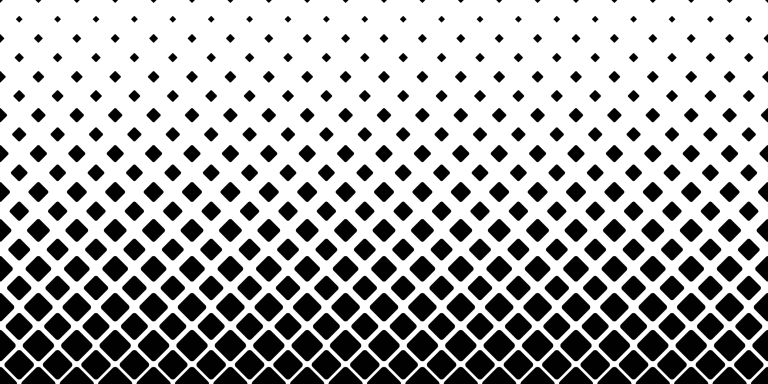
A Shadertoy shader for this pattern:

```glsl
// Halftone of rounded black diamonds on white, growing from top to bottom.

// Signed distance to a diamond with rounded tips; reach is centre to sharp tip.
float roundedDiamond(vec2 p, float reach) {
    float radius = 0.2 * reach;
    vec2 turned = abs(vec2(p.x + p.y, p.x - p.y)) * 0.70711;
    vec2 q = turned - (0.70711 * reach - radius);
    return length(max(q, 0.0)) + min(max(q.x, q.y), 0.0) - radius;
}

void mainImage(out vec4 fragColor, in vec2 fragCoord) {
    // Twenty rows fill the height; rows count downward, columns from the centre
    float rowHeight = iResolution.y / 20.0;
    vec2 grid = vec2(fragCoord.x - 0.5 * iResolution.x,
                     iResolution.y - fragCoord.y) / rowHeight;

    // Only the rows just above and below can cover this point
    float dist = 1e3;
    for (int i = 0; i < 2; i++) {
        float row = floor(grid.y) + float(i);
        float odd = mod(row, 2.0);

        // Odd rows shift by half a column and grow a little slower
        float x = mod(grid.x - odd + 1.0, 2.0) - 1.0;
        float reach = mix(0.156 + 0.0406 * row, 0.141 + 0.0365 * row, odd);
        dist = min(dist, roundedDiamond(vec2(x, grid.y - row), reach));
    }

    // Soft edge about one pixel wide
    float edge = 0.7 / rowHeight;
    float paper = smoothstep(-edge, edge, dist);
    vec3 ink = vec3(0.005);
    fragColor = vec4(mix(ink, vec3(1.0), paper), 1.0);
}
```
